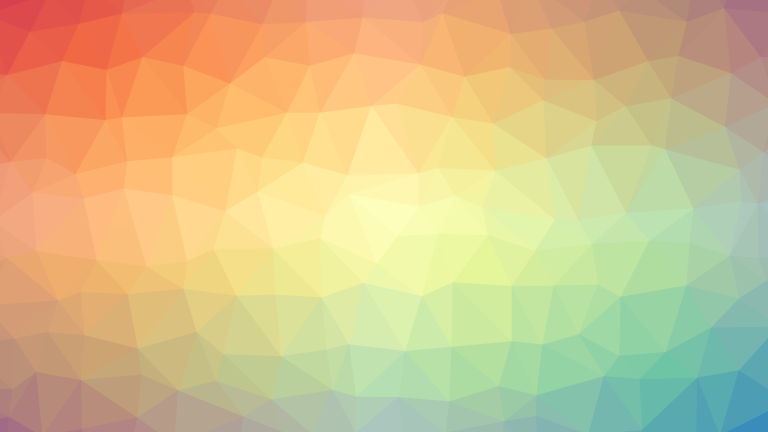
A Shadertoy shader for this background:

```glsl
// Low-poly sheet of flat triangles under a rainbow that runs along both axes.
// A jittered grid is split along the shorter diagonal of each cell; every facet
// takes the perceptual mean of two spectral ramps, read at its centroid.

const float CELL = 0.105;    // grid spacing, in canvas heights

const vec3 SPECTRUM[9] = vec3[9](
    vec3(0.835, 0.243, 0.310), vec3(0.957, 0.427, 0.263), vec3(0.992, 0.682, 0.380),
    vec3(0.996, 0.878, 0.545), vec3(1.000, 1.000, 0.749), vec3(0.902, 0.961, 0.596),
    vec3(0.671, 0.867, 0.643), vec3(0.400, 0.761, 0.647), vec3(0.196, 0.533, 0.741));

// Linear RGB to XYZ
const mat3 RGB_TO_XYZ = mat3(
    0.412, 0.213, 0.019,
    0.358, 0.715, 0.119,
    0.180, 0.072, 0.950);

// Cube roots of XYZ blend the same way as Lab
vec3 toPerceptual(vec3 rgb) {
    vec3 linearRgb = pow((rgb + 0.055) / 1.055, vec3(2.4));
    return pow(RGB_TO_XYZ * linearRgb, vec3(1.0 / 3.0));
}

vec3 fromPerceptual(vec3 c) {
    vec3 linearRgb = max(inverse(RGB_TO_XYZ) * (c * c * c), 0.0);
    return clamp(1.055 * pow(linearRgb, vec3(1.0 / 2.4)) - 0.055, 0.0, 1.0);
}

vec3 ramp(float t) {
    float s = clamp(t, 0.0, 1.0) * 8.0;
    int i = min(int(s), 7);
    return mix(toPerceptual(SPECTRUM[i]), toPerceptual(SPECTRUM[i + 1]), s - float(i));
}

// Red at the upper left, blue at the lower right
vec3 gradient(vec2 uv) {
    return fromPerceptual(0.5 * (ramp(uv.x) + ramp(1.0 - uv.y)));
}

vec2 hash22(vec2 p) {
    vec3 q = fract(p.xyx * vec3(0.1031, 0.1030, 0.0973));
    q += dot(q, q.yzx + 33.33);
    return fract((q.xx + q.yz) * q.zy);
}

vec2 gridVertex(vec2 id) {
    return id + 0.74 * (hash22(id + 17.0) - 0.5);
}

// Signed distance to the line a-b, positive on its left
float sideDistance(vec2 p, vec2 a, vec2 b) {
    vec2 e = b - a, d = p - a;
    return (e.x * d.y - e.y * d.x) / length(e);
}

// Adds one counterclockwise triangle, weighted by its pixel coverage
void addFacet(inout vec4 sum, vec2 p, vec2 a, vec2 b, vec2 c, float pixel, vec2 toUv) {
    float inside = min(sideDistance(p, a, b),
                   min(sideDistance(p, b, c), sideDistance(p, c, a)));
    float coverage = clamp(0.5 + inside / pixel, 0.0, 1.0);
    if (coverage > 0.0)
        sum += coverage * vec4(gradient((a + b + c) / 3.0 * toUv), 1.0);
}

void mainImage(out vec4 fragColor, in vec2 fragCoord) {
    float pixel = 1.0 / (iResolution.y * CELL);
    vec2 p = fragCoord * pixel;
    vec2 toUv = CELL * vec2(iResolution.y / iResolution.x, 1.0);

    // Faint smooth base, covered by the facets
    vec4 sum = 0.001 * vec4(gradient(p * toUv), 1.0);

    // Jittered cells can reach into their neighbours
    for (int y = -1; y <= 1; y++)
    for (int x = -1; x <= 1; x++) {
        vec2 id = floor(p) + vec2(x, y);
        vec2 a = gridVertex(id);
        vec2 b = gridVertex(id + vec2(1, 0));
        vec2 c = gridVertex(id + vec2(1, 1));
        vec2 d = gridVertex(id + vec2(0, 1));
        if (distance(a, c) < distance(b, d)) {
            addFacet(sum, p, a, b, c, pixel, toUv);
            addFacet(sum, p, a, c, d, pixel, toUv);
        } else {
            addFacet(sum, p, a, b, d, pixel, toUv);
            addFacet(sum, p, b, c, d, pixel, toUv);
        }
    }
    fragColor = vec4(sum.rgb / sum.a, 1.0);
}
```
